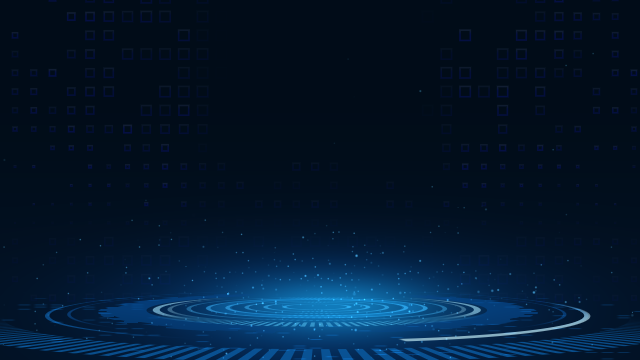
Give the GLSL for this background, as a WebGL 1 fragment shader.

```glsl
precision highp float;
// A dark blue stage: a faint wall of small square frames above a glowing disc.
// The disc is drawn in polar coordinates on a floor plane seen in perspective,
// with arcs and radial ticks; hashed cells scatter the frames and the sparks.

uniform vec2 u_resolution;

float hash(vec2 p) {
  return fract(sin(dot(p, vec2(12.9898, 78.233))) * 43758.5);
}

// Coverage of a line or band of the given half width, filtered over blur.
float band(float dist, float halfWidth, float blur) {
  return clamp((halfWidth - abs(dist)) / blur + 0.5, 0.0, 1.0) * min(1.0, 2.0 * halfWidth / blur);
}

// Radial ticks repeated around the circle.
float ticks(float angle, float count, float radius, float blur) {
  float arc = 6.2832 * radius / count;
  float dist = (fract(angle * count / 6.2832) - 0.5) * arc;
  return mix(band(dist, 0.25 * arc, blur), 0.5, smoothstep(0.5, 1.2, blur / arc));
}

// Wall of square frames: rows shrink downward, the middle stays almost empty.
vec3 addFrames(vec3 color, vec2 p, float pixel) {
  const float pitch = 0.0521;
  vec2 grid = (p - vec2(0.0417, 0.954)) / pitch;
  vec2 cell = floor(grid + 0.5);
  vec2 local = (grid - cell) * pitch;
  float row = -cell.y;
  float side = abs(cell.x * pitch + 0.0417 - 0.889);

  float small = mix(0.62, 0.3, smoothstep(0.15, 0.6, side));
  float size = mix(1.0, small, smoothstep(4.0, 9.5, row));
  size = mix(size, 0.9, step(11.5, row));
  size *= 0.0165 * mix(1.0, 0.55, smoothstep(0.45, 0.88, side));

  float edge = max(abs(local.x), abs(local.y));
  float thick = min(0.0022, size * 0.4);
  float frame = band(edge - size + thick, thick, pixel);
  float shown = step(0.4, 0.6 * hash(cell) + 0.4 * hash(floor(cell / 3.0) + 9.0));
  float level = smoothstep(0.26, 0.42, side);
  level = max(level, 0.4 * step(7.5, row) * step(row, 12.5));
  level *= mix(1.0, 0.3, step(10.5, row)) * step(row, 15.5);
  level *= 0.4 + 0.6 * hash(cell + 31.0);
  vec3 tint = mix(vec3(0.02, 0.06, 0.29), vec3(0.08, 0.13, 0.21), smoothstep(0.0, size, local.y));
  return mix(color, max(color, tint), frame * shown * level * 0.9);
}

// Arcs, ticks and streaks lying on the floor.
vec3 addDisc(vec3 color, vec2 p, float pixel) {
  const float drop = 0.174;
  const float depth = 1.968;
  float below = max(0.322 - p.y, 0.03);
  float scale = drop / below;
  float across = p.x - 0.88;
  vec2 ground = vec2(across * scale, depth * (1.0 - scale));
  float r = length(ground) + 0.0001;
  float angle = atan(ground.x, ground.y);
  float lateral = abs(sin(angle));

  // Pixel footprint along the radius and along the circle.
  vec2 out1 = vec2(ground.x, -ground.y) / r;
  vec2 turn = vec2(-out1.y, out1.x);
  float blurR = pixel * scale * length(vec2(out1.x, (out1.y * depth + out1.x * across) / below));
  float blurT = pixel * scale * length(vec2(turn.x, (turn.y * depth + turn.x * across) / below));

  // Wide blue ring with a jagged rim, and softer inner rings.
  vec3 blue = vec3(0.02, 0.27, 0.53);
  float rim = 0.55 + 0.045 * hash(vec2(floor(angle * 14.0), 3.0));
  float wide = band(r - 0.5 * (rim + 0.46), 0.5 * (rim - 0.46), blurR);
  color = mix(color, max(color, blue), wide * (0.35 + 0.4 * lateral));
  color += vec3(0.03, 0.16, 0.22) * band(r - 0.27, 0.035, blurR) * 0.5;

  // Fine dotted rings around the center.
  for (int i = 0; i < 6; i++) {
    float n = float(i);
    float dots = ticks(angle + n, 60.0 + 18.0 * n, r, blurT);
    color += vec3(0.16, 0.32, 0.36) * band(r - 0.09 - 0.052 * n, 0.006, blurR) * mix(dots, 1.0, 0.25);
  }

  // Pale side arcs and the front ticks.
  vec3 pale = vec3(0.52, 0.75, 0.86);
  float sides = smoothstep(0.6, 0.95, lateral);
  color = mix(color, pale, sides * 0.75 * band(r - 0.435, 0.009, blurR));
  color = mix(color, pale, sides * 0.4 * band(r - 0.40, 0.006, blurR));
  float front = smoothstep(0.45, 0.9, cos(angle));
  color = mix(color, vec3(0.25, 0.65, 0.85), 0.75 * front * band(r - 0.435, 0.04, blurR) * ticks(angle, 150.0, r, blurT));
  float outer = band(r - 0.86, 0.065, blurR) * smoothstep(0.3, 0.9, cos(angle));
  color = mix(color, vec3(0.04, 0.36, 0.64), 0.8 * outer * ticks(angle, 180.0, r, blurT));

  // Thin outer arcs and the bright sweep at the front right.
  color += vec3(0.03, 0.2, 0.34) * band(r - 0.70, 0.005, blurR) * smoothstep(0.3, 0.8, lateral);
  color += vec3(0.02, 0.13, 0.24) * band(r - 0.65, 0.004, blurR) * sides;
  float sweep = smoothstep(0.215, 0.23, angle) * (1.0 - smoothstep(0.9, 1.9, angle));
  color = mix(color, vec3(0.62, 0.78, 0.84), 0.85 * sweep * band(r - 0.702, mix(0.017, 0.007, smoothstep(0.2, 1.2, angle)), blurR));

  // Short horizontal streaks over the outer floor.
  vec2 strip = vec2(p.x / 0.045, p.y / 0.006);
  vec2 id = floor(strip);
  float streak = step(0.88, hash(id)) * band(fract(strip.y) - 0.5, 0.2, pixel / 0.006);
  streak *= smoothstep(0.5, 0.2, abs(fract(strip.x) - 0.5));
  color += vec3(0.02, 0.14, 0.24) * streak * smoothstep(0.35, 0.7, r) * smoothstep(0.19, 0.15, p.y);
  return color;
}

void main() {
  float pixel = 1.0 / u_resolution.y;
  vec2 p = gl_FragCoord.xy * pixel;
  vec2 q = p - vec2(0.9, 0.15);

  // Backdrop and glow.
  vec3 color = mix(vec3(0.008, 0.065, 0.135), vec3(0.002, 0.048, 0.095), smoothstep(0.1, 0.75, p.y));
  color = addFrames(color, p, pixel);
  vec2 wide = q / vec2(0.53, q.y < 0.0 ? 0.19 : 0.15);
  vec2 core = (q - vec2(0.03, 0.0)) / vec2(0.27, 0.075);
  color += vec3(0.01, 0.15, 0.32) * exp(-dot(wide, wide));
  color += vec3(0.05, 0.27, 0.28) * exp(-dot(core, core));
  color = addDisc(color, p, pixel);

  // Sparks, from fine dust to a few large specks.
  vec2 spread = (q - vec2(0.0, 0.03)) / vec2(0.5, 0.14);
  float density = exp(-dot(spread, spread));
  for (int i = 0; i < 4; i++) {
    float n = float(i);
    vec2 grid = p / (0.018 + 0.018 * n);
    vec2 id = floor(grid) + 57.0 * n;
    vec2 spot = 0.25 + 0.5 * vec2(hash(id + 1.7), hash(id + 8.3));
    float dist = length(fract(grid) - spot) * (0.018 + 0.018 * n);
    float lit = step(hash(id), density * (0.5 - 0.13 * n));
    float radius = 0.0012 + 0.0009 * n;
    color += vec3(0.25, 0.52, 0.62) * lit * hash(id + 4.1) * smoothstep(radius + pixel, radius - pixel, dist);
  }
  gl_FragColor = vec4(clamp(color, 0.0, 1.0), 1.0);
}
```
